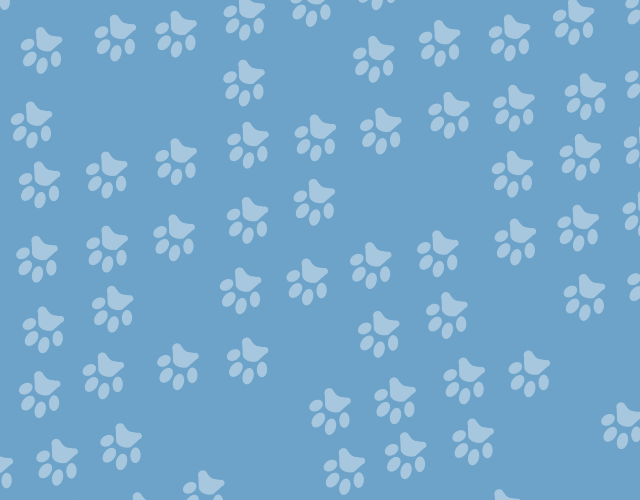
A WebGL 1 fragment shader for this pattern:

```glsl
precision highp float;
// Pale paw prints scattered over a flat blue ground.
// Prints sit on tilted, randomly shifted rows with jitter and gaps;
// each print is a distance field of one smooth pad and four oval toes.

uniform vec2 u_resolution;

const vec3 GROUND_COLOR = vec3(0.43, 0.64, 0.79);
const vec3 PAW_COLOR = vec3(0.65, 0.78, 0.87);
const vec2 CELL = vec2(0.137, 0.133);  // column and row spacing, canvas heights
const float ROW_TILT = 0.18;           // radians
const float JITTER = 0.2;              // full range, in cells
const float FILL_CHANCE = 0.76;        // share of cells holding a print
const float PAW_UNITS = 90.0;          // paw units per canvas height
const float PAD_BLEND = 0.45;          // roundness of the pad's inner curve
const float EDGE_PIXELS = 1.2;
const float FAR = 1000.0;

float hash(vec2 p) {
  return fract(sin(dot(p, vec2(127.1, 311.7))) * 4375.85);
}

vec2 hash2(vec2 p) {
  return vec2(hash(p + 17.3), hash(p + 41.9));
}

// Capsule whose radius runs from ra at a to rb at b
float taperedCapsule(vec2 p, vec2 a, vec2 b, float ra, float rb) {
  vec2 ab = b - a;
  float h = clamp(dot(p - a, ab) / dot(ab, ab), 0.0, 1.0);
  return length(p - a - ab * h) - mix(ra, rb, h);
}

float smoothMin(float a, float b, float k) {
  float h = max(k - abs(a - b), 0.0) / k;
  return min(a, b) - 0.25 * h * h * k;
}

// Approximate distance to an ellipse whose long axis points along angle
float toe(vec2 p, vec2 center, vec2 radii, float angle) {
  vec2 q = p - center;
  float c = cos(angle);
  float s = sin(angle);
  q = vec2(c * q.x + s * q.y, c * q.y - s * q.x);
  float k = length(q / radii);
  return k * (k - 1.0) / max(length(q / (radii * radii)), 0.001);
}

float paw(vec2 p) {
  // Pad: an upper knob and a right corner joined at a broad base
  float knob = taperedCapsule(p, vec2(-0.25, 3.2), vec2(0.45, 1.3), 0.85, 1.5);
  float corner = taperedCapsule(p, vec2(1.2, 1.2), vec2(3.05, 1.75), 1.5, 0.6);
  float d = smoothMin(knob, corner, PAD_BLEND);
  // Toes fan around the lower left
  d = min(d, toe(p, vec2(-2.6, 0.9), vec2(1.3, 0.95), 0.55));
  d = min(d, toe(p, vec2(-2.2, -1.7), vec2(1.5, 1.0), 0.9));
  d = min(d, toe(p, vec2(0.0, -2.9), vec2(1.5, 0.97), 1.3));
  return min(d, toe(p, vec2(2.5, -1.7), vec2(1.4, 0.92), 1.53));
}

// Distance to the nearest print, in paw units
float scatteredPaws(vec2 p) {
  vec2 along = vec2(cos(ROW_TILT), sin(ROW_TILT));
  vec2 across = vec2(-along.y, along.x);
  vec2 grid = vec2(dot(p, along), dot(p, across)) / CELL;
  float nearest = FAR;
  for (int j = -1; j <= 1; j++) {
    float row = floor(grid.y) + float(j);
    float shift = hash(vec2(row, 7.7));
    float column = floor(grid.x - shift);
    for (int i = -1; i <= 1; i++) {
      vec2 cell = vec2(column + float(i), row);
      if (hash(cell) < FILL_CHANCE) {
        vec2 center = cell + 0.5 + (hash2(cell) - 0.5) * JITTER;
        center.x += shift;
        vec2 offset = (grid - center) * CELL;
        vec2 local = along * offset.x + across * offset.y;
        nearest = min(nearest, paw(local * PAW_UNITS));
      }
    }
  }
  return nearest;
}

void main() {
  vec2 p = gl_FragCoord.xy / u_resolution.y;
  float edge = 0.5 * EDGE_PIXELS * PAW_UNITS / u_resolution.y;
  float coverage = 1.0 - smoothstep(-edge, edge, scatteredPaws(p));
  gl_FragColor = vec4(mix(GROUND_COLOR, PAW_COLOR, coverage), 1.0);
}
```
